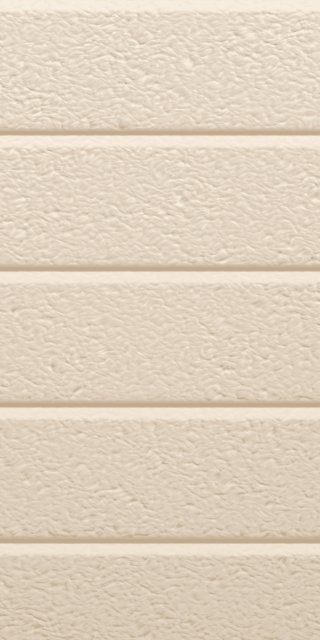
Reproduce this texture procedurally as a WebGL 2 fragment shader.

```glsl
#version 300 es
precision highp float;
// Cream horizontal siding: stacked boards with a smooth bright lip on top,
// a soft shadow groove below, and a leathery embossed face. The grain is the
// slope of warped, rounded cellular noise, lit from above.

uniform vec2 u_resolution;
out vec4 fragColor;

// Tone ramp, dark to bright
const vec3 SHADOW = vec3(0.77, 0.69, 0.58);
const vec3 LOW    = vec3(0.84, 0.78, 0.70);
const vec3 MID    = vec3(0.88, 0.82, 0.75);
const vec3 LIGHT  = vec3(0.92, 0.87, 0.80);
const vec3 GLINT  = vec3(0.97, 0.93, 0.87);
const vec3 GROOVE = vec3(0.74, 0.64, 0.53);

// Board layout: lengths in canvas heights, then in fractions of a board
const float PITCH = 0.2125;
const float FIRST_EDGE = -0.001;
const float LIP_WIDTH = 0.088;
const float GROOVE_WIDTH = 0.068;

// Grain and light
const vec2 GRAIN_CELLS = vec2(92.0, 136.0);
const vec2 LIGHT_STEP = vec2(0.08, 0.26);
const float GRAIN_DEPTH = 2.7;
const float LIP_GRAIN = 0.2;
const float TONE_BOTTOM = 1.1;
const float TONE_TOP = 2.75;
const float LIP_TONE = 3.55;

vec2 hash2(vec2 cell) {
    vec3 q = fract(vec3(cell.xyx) * vec3(0.1031, 0.1030, 0.0973));
    q += dot(q, q.yzx + 33.33);
    return fract((q.xx + q.yz) * q.zy);
}

// Cellular height: rounded domes joined by soft creases
float domes(vec2 p) {
    vec2 cell = floor(p), local = fract(p);
    float sum = 0.0;
    for (int j = -1; j <= 1; j++) {
        for (int i = -1; i <= 1; i++) {
            vec2 n = vec2(i, j);
            vec2 d = n + hash2(cell + n) - local;
            sum += exp(-9.0 * dot(d, d));
        }
    }
    return log(sum + 0.0001) / 9.0;
}

// Brightness of a dome slope that faces the light
float slope(vec2 p) {
    return domes(p - LIGHT_STEP) - domes(p + LIGHT_STEP);
}

// Layered sines that bend the grain into wrinkles
vec2 wrinkle(vec2 p) {
    return 0.35 * sin(p.yx * vec2(0.9, 0.7) + 1.7 * sin(p * 0.37))
         + 0.20 * sin(p.yx * vec2(1.9, 1.6) + p * 0.8);
}

float grain(vec2 p) {
    vec2 g = p * GRAIN_CELLS;
    g += wrinkle(g);
    float patchy = 0.9 + 0.2 * sin(p.x * 17.0 + 2.0 * sin(p.y * 23.0))
                             * sin(p.y * 31.0 + p.x * 9.0);
    return patchy * (slope(g) + 0.55 * slope(g * 1.7 + 17.0));
}

vec3 toneRamp(float t) {
    vec3 c = mix(SHADOW, LOW, clamp(t, 0.0, 1.0));
    c = mix(c, MID, clamp(t - 1.0, 0.0, 1.0));
    c = mix(c, LIGHT, clamp(t - 2.0, 0.0, 1.0));
    return mix(c, GLINT, clamp(t - 3.0, 0.0, 1.0));
}

void main() {
    vec2 p = gl_FragCoord.xy / u_resolution.y;
    float relief = grain(p);

    // Signed distance below the nearest board edge, in boards
    float row = (1.0 - p.y - FIRST_EDGE) / PITCH;
    float edge = fract(row + 0.5) - 0.5;
    float aa = max(1.0 / (u_resolution.y * PITCH), 0.01);

    float below = smoothstep(-aa, aa, edge);
    float lipEnd = LIP_WIDTH + 0.008 * relief;
    float lip = below * (1.0 - smoothstep(lipEnd - 0.018, lipEnd + 0.022, edge));
    float groove = (1.0 - below) * smoothstep(-GROOVE_WIDTH, -0.018, edge);
    float shade = (1.0 - below) * smoothstep(-0.14, -0.04, edge);

    // Face light falls off toward the bottom of the wall
    float tone = mix(TONE_BOTTOM, TONE_TOP, p.y);
    tone += 0.18 * sin(p.x * 5.0 + 0.6) * sin(p.y * 4.0);
    tone -= 0.45 * shade;
    tone = mix(tone, LIP_TONE + 0.8 * (p.y - 0.5), lip);

    // Relief is crisper near the light, faint on the lip and in the groove
    float depth = GRAIN_DEPTH * mix(0.75, 1.15, p.y);
    depth *= mix(1.0, LIP_GRAIN, max(lip, groove));
    tone += depth * relief;

    vec3 color = mix(toneRamp(tone), GROOVE, 0.85 * groove);
    fragColor = vec4(color, 1.0);
}
```
